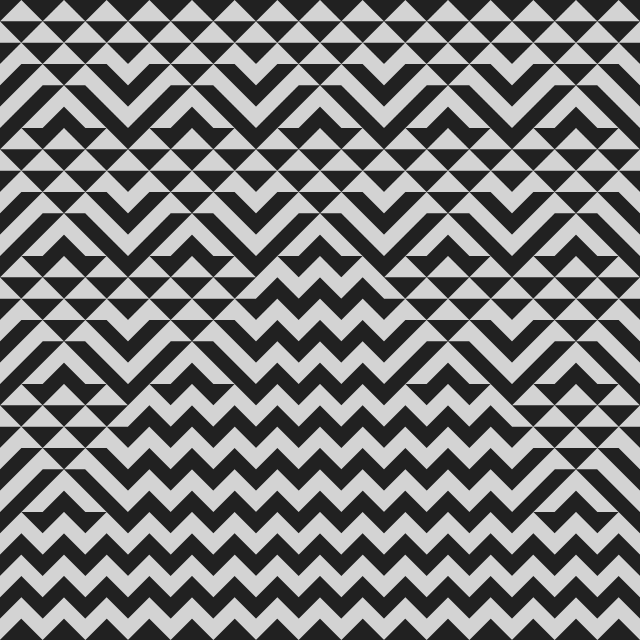
This pattern is drawn by a Shadertoy shader. Its source:

```glsl
// Two-tone geometric weave: triangle rows and chevrons parted by a stepped pyramid of zigzags.

const vec3 LIGHT = vec3(0.828);
const vec3 DARK = vec3(0.13);
const float TILES = 5.0;         // tiles across and down
const float TILE = 6.0;          // triangle rows per tile
const float TRIANGLE_ROWS = 3.0; // rows of plain triangles at the top of each tile
const float PYRAMID_START = 2.0; // tile row holding the pyramid's top step
const int SAMPLES = 4;           // antialiasing samples per axis

// Triangle wave of period 2: 0 at odd x, 1 at even x
float triangleWave(float x) {
    return abs(mod(x, 2.0) - 1.0);
}

// Stacked zigzag stripes
bool zigzag(vec2 p) {
    return mod(p.y - triangleWave(p.x) - 1.0, 2.0) < 1.0;
}

// Rows of downward triangles, shifted by half a period on each row
bool triangles(vec2 p) {
    return fract(p.y) < triangleWave(p.x + floor(p.y));
}

// Nested diagonal bands, mirrored about the tile's centre line
bool chevrons(vec2 p) {
    float side = abs(mod(p.x, TILE) - 0.5 * TILE);
    float depth = mod(p.y, TILE) - TRIANGLE_ROWS;
    bool band = mod(side - depth, 2.0) >= 1.0;
    if (depth < 1.0) {
        // The first row keeps a single triangle under the centre line
        return (band && side > depth) || side + depth < 1.0;
    }
    return band;
}

// Pyramid widening by one tile on each side per tile row
bool insidePyramid(vec2 p) {
    float level = floor(p.y / TILE) - PYRAMID_START;
    float halfWidth = TILE * (level + 0.5);
    return abs(p.x - 0.5 * TILES * TILE) < halfWidth;
}

float inkAt(vec2 p) {
    bool ink;
    if (insidePyramid(p)) ink = zigzag(p);
    else if (mod(p.y, TILE) < TRIANGLE_ROWS) ink = triangles(p);
    else ink = chevrons(p);
    return ink ? 1.0 : 0.0;
}

void mainImage(out vec4 fragColor, in vec2 fragCoord) {
    float gridSize = TILES * TILE;
    float ink = 0.0;

    // Average a grid of samples over the pixel to smooth the edges
    for (int j = 0; j < SAMPLES; j++) {
        for (int i = 0; i < SAMPLES; i++) {
            vec2 offset = (vec2(i, j) + 0.5) / float(SAMPLES) - 0.5;
            vec2 uv = (fragCoord + offset) / iResolution.y;
            ink += inkAt(vec2(uv.x, 1.0 - uv.y) * gridSize);
        }
    }
    ink /= float(SAMPLES * SAMPLES);

    fragColor = vec4(mix(LIGHT, DARK, ink), 1.0);
}
```
